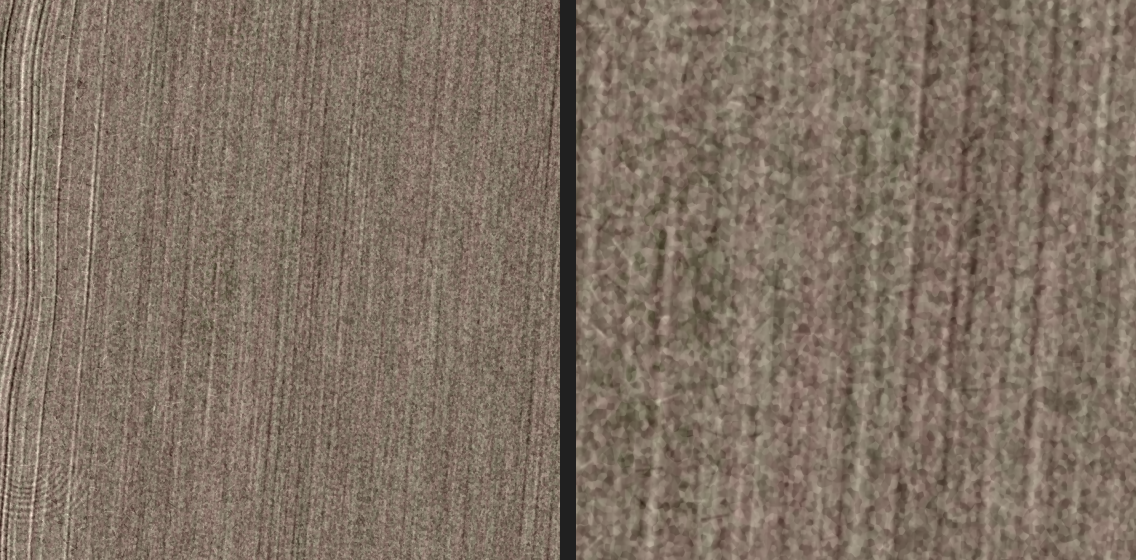
Left, the full canvas; right, a detail of the centre.
Give the GLSL for this texture, as a Shadertoy shader.

```glsl
// Aerial view of a dry ploughed field: slanted furrows, clods, straw and sparse weeds.

const vec3 SOIL = vec3(0.505, 0.446, 0.394);
const vec3 RUST_TINT = vec3(0.011, -0.006, 0.003);
const vec3 WEED_TINT = vec3(-0.075, -0.058, -0.075);
const float SLANT = 0.075;

vec2 hash2(vec2 p) {
    vec3 q = fract(p.xyx * vec3(0.1031, 0.1030, 0.0973));
    q += dot(q, q.yzx + 33.33);
    return fract((q.xx + q.yz) * q.zy);
}

// Soft cellular noise: every cell has a random tone from -1 to 1.
float clods(vec2 p) {
    vec2 cell = floor(p);
    float tone = 0.0, total = 0.0;
    for (int j = -1; j <= 1; j++)
    for (int i = -1; i <= 1; i++) {
        vec2 id = cell + vec2(i, j);
        vec2 h = hash2(id);
        vec2 d = id + h - p;
        float weight = exp(-8.0 * dot(d, d));
        tone += weight * (2.0 * hash2(id + 71.7).x - 1.0);
        total += weight;
    }
    return tone / total;
}

// Thin irregular lines across u, each fading in and out along v.
float furrows(float u, float v, float count, float width) {
    float x = u * count, id = floor(x), sum = 0.0;
    for (int k = -1; k <= 1; k++) {
        float n = id + float(k);
        vec2 h = hash2(vec2(n, count));
        float d = (x - n - 0.2 - 0.6 * h.x) / (width * (0.75 + 0.5 * h.y));
        float along = 0.75 + 0.22 * sin(v * (4.0 + 7.0 * h.y) + 40.0 * h.x)
                           + 0.12 * sin(v * (23.0 + 20.0 * h.x) + 30.0 * h.y);
        sum += h.y * along * exp(-d * d);
    }
    return sum;
}

// Short stalks in random directions, some pale and some dark.
float straw(vec2 p, float width) {
    vec2 cell = floor(p);
    float sum = 0.0;
    for (int j = -1; j <= 1; j++)
    for (int i = -1; i <= 1; i++) {
        vec2 id = cell + vec2(i, j);
        vec2 h = hash2(id + 13.1), g = hash2(id + 57.3);
        vec2 dir = vec2(cos(6.283 * g.x), sin(6.283 * g.x));
        vec2 d = p - id - h;
        float reach = 0.12 + 0.25 * g.y;
        d -= dir * clamp(dot(d, dir), -reach, reach);
        float shade = h.x > 0.45 ? 1.0 : -1.0;
        sum += shade * step(0.5, h.y) * exp(-dot(d, d) / (width * width));
    }
    return sum;
}

// Soft oval area.
float patchMask(vec2 p, vec2 centre, vec2 size) {
    vec2 d = (p - centre) / size;
    return exp(-dot(d, d));
}

// Concentric tyre arcs left by a turning machine, open away from dir.
float turnMarks(vec2 p, vec2 centre, vec2 dir, float radius, float band, float pitch) {
    vec2 d = p - centre;
    float r = length(d);
    float ring = (r - radius) / band;
    float side = smoothstep(-0.1, 0.6, dot(d, dir) / max(r, 0.001));
    float wave = sin(6.283 * r / pitch + 1.5 * sin(90.0 * r));
    return wave * side * exp(-ring * ring * ring * ring);
}

void mainImage(out vec4 fragColor, in vec2 fragCoord) {
    vec2 p = fragCoord / iResolution.y;

    // Furrow coordinate: slanted overall, drifting in the rough strip on the left
    float u = p.x - SLANT * p.y;
    float rough = 1.0 - smoothstep(0.07, 0.21, u);
    float drift = 0.007 * sin(9.0 * p.y + 8.0 * p.x) + 0.003 * sin(21.0 * p.y + 1.3);
    u += 0.001 * sin(9.0 * p.y + 3.0 * p.x) + drift * (1.0 - smoothstep(0.0, 0.13, u));

    // Furrows: pale ridges, dark grooves and fine streaks
    float vigour = 0.9 + 0.2 * sin(11.0 * p.x + 3.0) + 0.1 * sin(5.0 * p.y + 17.0 * p.x);
    float strength = mix(vigour, 2.7, rough);
    float light = 0.115 * strength * furrows(u, p.y, 84.0, 0.19);
    light -= 0.125 * strength * furrows(u + 0.37, p.y, 76.0, 0.15);
    light += 0.042 * clods(vec2(u * 210.0, p.y * 9.0));
    light += 0.020 * rough;

    // Steeper crossing tracks near the right edge
    float crossing = patchMask(p, vec2(0.97, 0.72), vec2(0.06, 0.16));
    light -= 0.13 * crossing * furrows(p.x - 0.24 * p.y, p.y, 55.0, 0.12);

    // Clods and dust
    light += 0.070 * clods(p * vec2(225.0, 195.0));
    light += 0.080 * clods(p * vec2(350.0, 310.0) + 19.0);
    light += 0.007 * clods(p * vec2(16.0, 9.0));

    // Loose straw and turning marks
    float litter = 0.4 + 0.6 * (1.0 - smoothstep(0.3, 0.65, p.x));
    light += 0.12 * litter * straw(p * 46.0, 0.050);
    light += 0.070 * turnMarks(p, vec2(0.045, 0.19), vec2(0.0, -1.0), 0.085, 0.05, 0.0105);
    light += 0.035 * turnMarks(p, vec2(0.41, 0.73), vec2(-0.9, -0.4), 0.08, 0.03, 0.011);

    // Weeds: grey-green areas with dark flecks
    float weeds = patchMask(p, vec2(0.38, 0.48), vec2(0.045, 0.15))
                + 0.8 * patchMask(p, vec2(0.42, 0.94), vec2(0.05, 0.07))
                + 0.6 * patchMask(p, vec2(0.51, 0.58), vec2(0.05, 0.05))
                + 0.4 * patchMask(p, vec2(0.08, 0.66), vec2(0.06, 0.25));
    float fleck = smoothstep(0.2, 0.8, clods(p * vec2(150.0, 115.0) + 43.0));
    float speck = smoothstep(0.88, 0.97, clods(p * 100.0 + 7.0)) * (0.4 + 0.6 * rough);
    light -= 0.16 * speck;

    vec3 color = SOIL + light * vec3(1.0, 1.02, 0.98);
    color += RUST_TINT * (clods(vec2(u * 70.0, p.y * 5.0)) + clods(p * 130.0 + 5.0));
    color += WEED_TINT * weeds * (0.1 + 1.4 * fleck);
    fragColor = vec4(clamp(color, 0.0, 1.0), 1.0);
}
```
